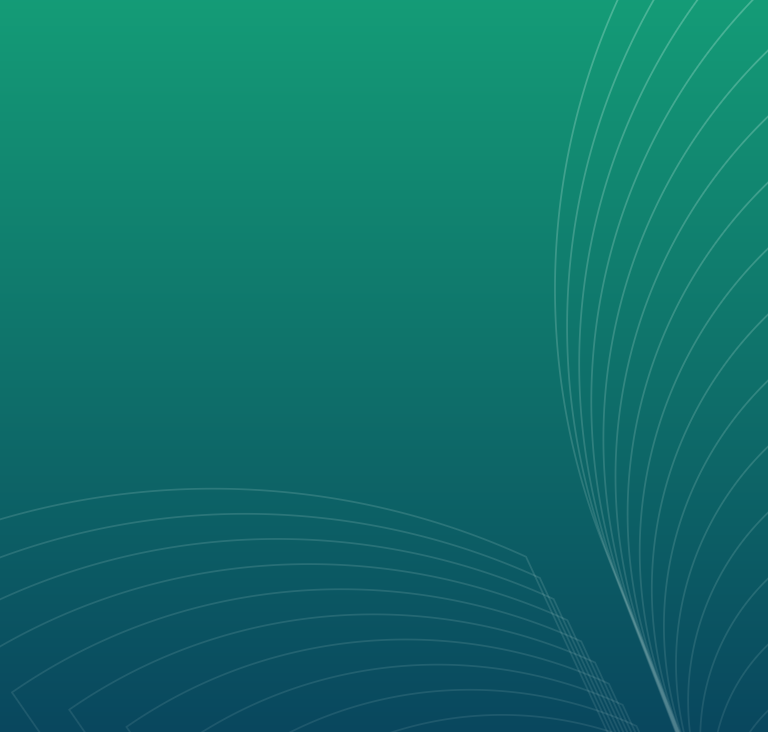
Write a Shadertoy shader that draws this background.

```glsl
// Green to deep blue gradient with two fans of thin nested leaf outlines.

#define ASPECT 1.0463
#define TOP_COLOR vec3(0.078, 0.610, 0.465)
#define BOTTOM_COLOR vec3(0.035, 0.277, 0.368)
#define LINE_COLOR vec3(0.92, 1.0, 0.97)
#define HALF_WIDTH 0.0012
#define TOP_ALPHA 0.25
#define BOTTOM_ALPHA 0.09
#define TALL_COUNT 15
#define WIDE_COUNT 10
#define TALL_STEPS 17.6
#define WIDE_STEPS 17.1

// Points towards which each fan of outlines shrinks
const vec2 TALL_FOCUS = vec2(1.0463, -0.2956);
const vec2 WIDE_FOCUS = vec2(1.0381, -0.2548);

float segmentDistance(vec2 p, vec2 start, vec2 span) {
    vec2 v = p - start;
    return length(v - span * clamp(dot(v, span) / dot(span, span), 0.0, 1.0));
}

// Circular arc that runs on into a straight stem
float tallLeaf(vec2 p) {
    const vec2 center = vec2(0.6676, 0.9005);
    const float radius = 0.9578;
    const float stemAngle = 0.3675;
    vec2 outward = -vec2(cos(stemAngle), sin(stemAngle));
    vec2 stem = vec2(-outward.y, outward.x);
    vec2 v = p - center;
    float reach = dot(v, stem) > 0.0 ? dot(v, outward) : length(v);
    return abs(reach - radius);
}

// Shallow arch with a straight side below each corner
float wideLeaf(vec2 p) {
    const vec2 center = vec2(-0.7480, -0.4373);
    const float radius = 1.0245;
    const vec2 cornerX = vec2(-1.3338, -0.3215);
    vec2 offset = cornerX - center.x;
    vec2 cornerY = center.y + sqrt(radius * radius - offset * offset);
    float left = segmentDistance(p, vec2(cornerX.x, cornerY.x), vec2(0.414, -0.6));
    float right = segmentDistance(p, vec2(cornerX.y, cornerY.y), vec2(0.278, -0.6));
    float d = min(left, right);
    vec2 v = p - center;
    if (v.y > 0.0 && p.x > cornerX.x && p.x < cornerX.y) {
        d = min(d, abs(length(v) - radius));
    }
    return d;
}

float stroke(float d) {
    return clamp((HALF_WIDTH - d) * iResolution.y + 0.5, 0.0, 1.0);
}

void mainImage(out vec4 fragColor, in vec2 fragCoord) {
    vec2 uv = fragCoord / iResolution.xy;
    vec2 p = uv * vec2(ASPECT, 1.0);

    // Background
    vec3 color = mix(BOTTOM_COLOR, TOP_COLOR, uv.y);
    float alpha = mix(BOTTOM_ALPHA, TOP_ALPHA, uv.y);

    // Tall fan on the right
    for (int i = 0; i < TALL_COUNT; i++) {
        float size = 1.0 - float(i) / TALL_STEPS;
        float d = tallLeaf((p - TALL_FOCUS) / size) * size;
        color = mix(color, LINE_COLOR, alpha * stroke(d));
    }

    // Wide fan along the bottom
    for (int i = 0; i < WIDE_COUNT; i++) {
        float size = 1.0 - float(i) / WIDE_STEPS;
        float d = wideLeaf((p - WIDE_FOCUS) / size) * size;
        color = mix(color, LINE_COLOR, alpha * stroke(d));
    }

    fragColor = vec4(color, 1.0);
}
```
